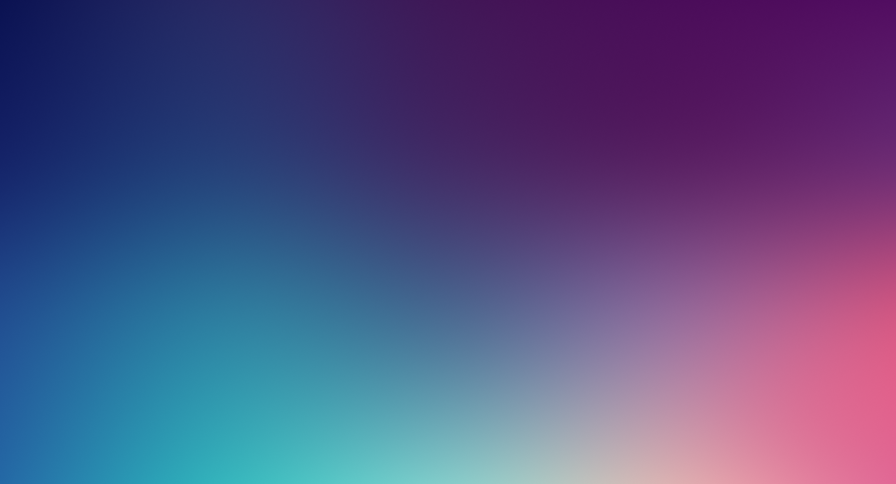
Write a WebGL 2 fragment shader that draws this background.

```glsl
#version 300 es
precision highp float;
// Soft colour mesh: navy and plum above, teal, cream and rose light below.
// Four horizontal colour ramps are joined by smooth splines in both directions,
// then a faint rose glow and a fine dither finish the surface.

#define ROSE_CENTRE vec2(0.95, 0.16)
#define ROSE_SIZE vec2(0.10, 0.13)
#define ROSE_STRENGTH 0.4
#define DITHER (1.0 / 255.0)

uniform vec2 u_resolution;
out vec4 fragColor;

// Catmull-Rom curve from b to c
vec3 spline(vec3 a, vec3 b, vec3 c, vec3 d, float t) {
  vec3 slope = 0.5 * (c - a);
  vec3 bend = a - 2.5 * b + 2.0 * c - 0.5 * d;
  vec3 twist = 0.5 * (d - a) + 1.5 * (b - c);
  return b + t * (slope + t * (bend + t * twist));
}

// Smooth curve through five evenly spaced colours; ends extend straight
vec3 ramp(vec3 a, vec3 b, vec3 c, vec3 d, vec3 e, float x) {
  float s = clamp(x, 0.0, 1.0) * 4.0;
  if (s < 1.0) return spline(2.0 * a - b, a, b, c, s);
  if (s < 2.0) return spline(a, b, c, d, s - 1.0);
  if (s < 3.0) return spline(b, c, d, e, s - 2.0);
  return spline(c, d, e, 2.0 * e - d, s - 3.0);
}

// Smooth curve through four evenly spaced colours
vec3 column(vec3 a, vec3 b, vec3 c, vec3 d, float y) {
  float s = clamp(y, 0.0, 1.0) * 3.0;
  if (s < 1.0) return spline(2.0 * a - b, a, b, c, s);
  if (s < 2.0) return spline(a, b, c, d, s - 1.0);
  return spline(b, c, d, 2.0 * d - c, s - 2.0);
}

float hash(vec2 p) {
  return fract(sin(dot(p, vec2(12.99, 78.23))) * 43758.5);
}

void main() {
  vec2 uv = gl_FragCoord.xy / u_resolution;

  // Bottom light: blue, teal, aqua, cream, rose
  vec3 horizon = ramp(vec3(0.14, 0.41, 0.65), vec3(0.21, 0.71, 0.74),
    vec3(0.52, 0.80, 0.79), vec3(0.86, 0.70, 0.70), vec3(0.88, 0.41, 0.59), uv.x);
  // Haze above it: steel blue, sea, slate, mauve, pink
  vec3 haze = ramp(vec3(0.13, 0.31, 0.57), vec3(0.18, 0.50, 0.63),
    vec3(0.30, 0.43, 0.58), vec3(0.58, 0.43, 0.61), vec3(0.82, 0.34, 0.51), uv.x);
  // Dusk: indigo into violet
  vec3 dusk = ramp(vec3(0.08, 0.14, 0.41), vec3(0.15, 0.25, 0.47),
    vec3(0.26, 0.17, 0.40), vec3(0.35, 0.13, 0.39), vec3(0.43, 0.17, 0.45), uv.x);
  // Night: navy into plum
  vec3 night = ramp(vec3(0.04, 0.07, 0.32), vec3(0.16, 0.16, 0.39),
    vec3(0.25, 0.09, 0.34), vec3(0.29, 0.05, 0.35), vec3(0.32, 0.05, 0.38), uv.x);

  vec3 color = column(horizon, haze, dusk, night, uv.y);

  // Rose glow at the lower right
  vec2 offset = (uv - ROSE_CENTRE) / ROSE_SIZE;
  float glow = ROSE_STRENGTH * exp(-0.5 * dot(offset, offset));
  color = mix(color, vec3(0.91, 0.38, 0.55), glow);

  // Dither hides banding
  color += (hash(gl_FragCoord.xy) - 0.5) * DITHER;
  fragColor = vec4(clamp(color, 0.0, 1.0), 1.0);
}
```
